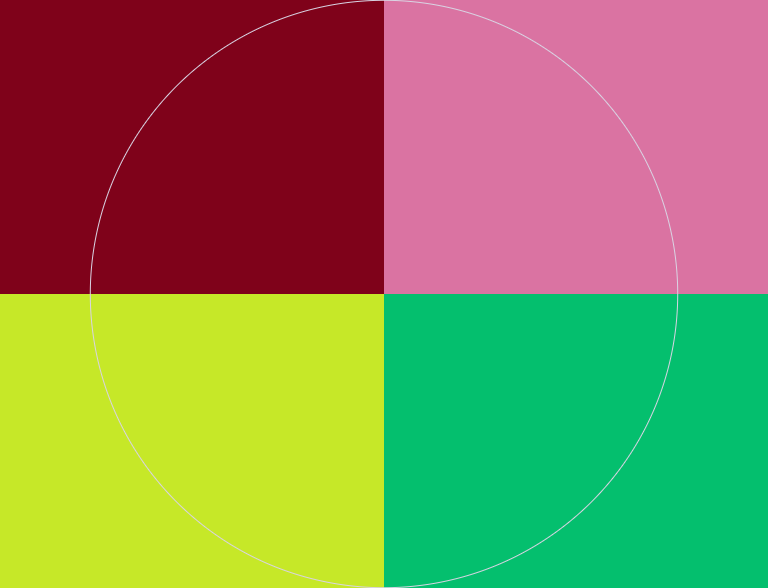
Write a Shadertoy shader that draws this background.

```glsl
const vec3 LIME = vec3(0.776, 0.910, 0.157);
const vec3 MAROON = vec3(0.498, 0.008, 0.102);
const vec3 GREEN = vec3(0.016, 0.749, 0.431);
const vec3 PINK = vec3(0.855, 0.451, 0.635);
const vec3 RING_COLOR = vec3(0.85, 0.83, 0.89);

// Lengths are fractions of the canvas height
const vec2 CENTER = vec2(0.0, 0.0);
const float RING_RADIUS = 0.4995;
const float RING_WIDTH = 0.0017;

// Share of a pixel lying on the positive side of an edge
float coverage(float dist, float pixel) {
    return clamp(dist / pixel + 0.5, 0.0, 1.0);
}

// Four flat quadrants meeting at the center
vec3 quadrants(vec2 p, float pixel) {
    float right = coverage(p.x, pixel);
    float top = coverage(p.y, pixel);
    return mix(mix(LIME, GREEN, right), mix(MAROON, PINK, right), top);
}

// Hairline circle, with opacity kept true to its width
float ring(vec2 p, float pixel) {
    float dist = length(p) - RING_RADIUS;
    float halfWidth = 0.5 * RING_WIDTH;
    return coverage(dist + halfWidth, pixel) - coverage(dist - halfWidth, pixel);
}

void mainImage(out vec4 fragColor, in vec2 fragCoord) {
    float pixel = 1.0 / iResolution.y;
    vec2 p = (fragCoord - 0.5 * iResolution.xy) * pixel - CENTER;

    vec3 color = quadrants(p, pixel);
    color = mix(color, RING_COLOR, ring(p, pixel));
    fragColor = vec4(color, 1.0);
}
```
